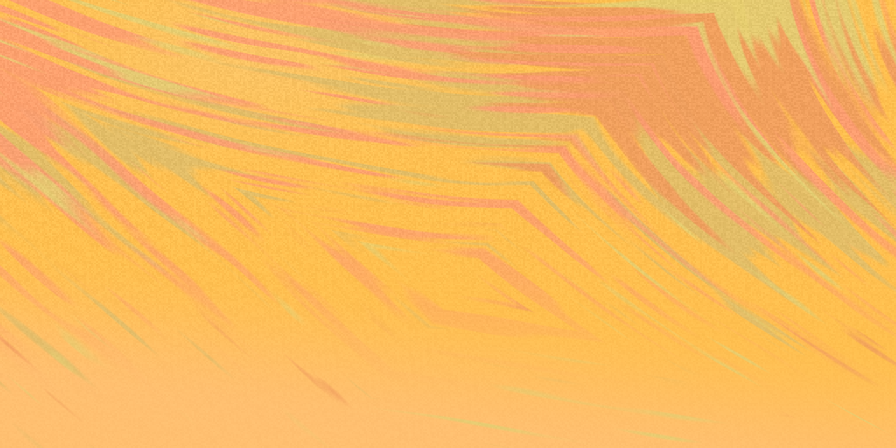
A Shadertoy shader for this background:

```glsl
#define CENTER vec2(1.04, 0.37)
#define STROKE_DENSITY 58.0
#define STROKE_STRETCH 2.6
#define EDGE_SOFTNESS 0.09
#define GRAIN_CELLS 256.0
#define GRAIN_AMOUNT 0.055
#define YELLOW vec3(1.00, 0.75, 0.31)
#define PEACH vec3(1.00, 0.75, 0.44)
#define KHAKI vec3(0.87, 0.74, 0.42)
#define ORANGE vec3(0.94, 0.62, 0.37)
#define PINK vec3(0.99, 0.61, 0.45)
#define LIME vec3(0.89, 0.81, 0.45)

float hash(vec2 p) {
    return fract(sin(dot(p, vec2(127.1, 311.7))) * 43758.5453);
}

float noise(vec2 p) {
    vec2 i = floor(p), f = fract(p);
    f = f * f * (3.0 - 2.0 * f);
    float low = mix(hash(i), hash(i + vec2(1, 0)), f.x);
    float high = mix(hash(i + vec2(0, 1)), hash(i + vec2(1, 1)), f.x);
    return mix(low, high, f.y);
}

float glow(vec2 p, vec2 center, vec2 radius) {
    vec2 q = (p - center) / radius;
    return exp(-dot(q, q));
}

// Curved side functions; their maximum forms nested, folded contours
vec4 sides(vec2 p) {
    float h = p.y - 0.5;
    return vec4(p.y + 0.4 * p.x - 0.15 * p.x * p.x,
                0.58 * (p.x + 1.1 * h - 0.85 * h * h),
                -0.46 * (p.x + 1.15 * p.y),
                -0.8 * (p.y + 0.16 * p.x));
}

float contour(vec2 p) {
    vec4 s = sides(p) - sides(CENTER);
    return max(max(s.x, s.y), max(s.z, s.w));
}

// Long tapered noise: x runs along the contours, y across them
float streak(vec2 flow, float seed) {
    vec2 q = flow * vec2(STROKE_STRETCH, STROKE_DENSITY) + seed * 17.3;
    return 0.68 * noise(q) + 0.32 * noise(q * vec2(1.8, 2.1) + 9.7);
}

float strokes(vec2 flow, float seed, float coverage) {
    return smoothstep(-EDGE_SOFTNESS, EDGE_SOFTNESS,
                      streak(flow, seed) + coverage - 1.0);
}

void mainImage(out vec4 fragColor, in vec2 fragCoord) {
    vec2 p = fragCoord / iResolution.y;
    p.x += 1.0 - 0.5 * iResolution.x / iResolution.y;
    vec2 flow = vec2(p.x - p.y, contour(p) + 0.012 * noise(p * 4.0));
    float height = smoothstep(0.08, 0.62, p.y);

    // Soft ground, paler at the bottom and left
    float pale = 1.0 - smoothstep(0.02, 0.35, p.y - 0.12 * (1.0 - p.x));
    vec3 color = mix(YELLOW, PEACH, pale);
    color = mix(color, vec3(0.98, 0.77, 0.41),
                0.8 * glow(p, vec2(0.57, 0.88), vec2(0.45, 0.2)));

    // Khaki patches
    float khaki = glow(p, vec2(1.1, 0.77), vec2(0.33, 0.16))
                + glow(p, vec2(0.86, 0.98), vec2(0.2, 0.1))
                + glow(p, vec2(0.2, 0.67), vec2(0.38, 0.12))
                + glow(p, vec2(1.72, 0.55), vec2(0.38, 0.13));
    color = mix(color, KHAKI, 0.85 * strokes(flow, 1.0, 0.2 + 0.55 * khaki));

    // Orange mass in the upper right
    float orange = glow(p, vec2(1.72, 0.85), vec2(0.42, 0.26))
                 + 0.6 * glow(p, vec2(1.3, 0.86), vec2(0.25, 0.12));
    color = mix(color, ORANGE, 0.95 * strokes(flow, 2.0, 0.12 + 0.75 * orange));

    // Pink strokes, dense at the left edge and faint near the bottom
    float pink = glow(p, vec2(0.0, 0.83), vec2(0.2, 0.16))
               + 0.35 * glow(p, vec2(0.35, 1.0), vec2(0.4, 0.12))
               + 0.3 * glow(p, vec2(1.1, 0.96), vec2(0.4, 0.1))
               + 0.25 * glow(p, vec2(1.75, 0.85), vec2(0.3, 0.2));
    color = mix(color, PINK, 0.85 * height * strokes(flow, 3.0, 0.33 + 0.38 * pink));

    // Lime strokes along the top
    float lime = glow(p, vec2(1.75, 1.02), vec2(0.28, 0.15))
               + 0.6 * glow(p, vec2(1.4, 0.98), vec2(0.25, 0.07))
               + 0.4 * glow(p, vec2(0.25, 0.92), vec2(0.35, 0.1));
    color = mix(color, LIME, 0.9 * strokes(flow, 4.0, 0.15 + 0.33 * lime));

    // Paper grain
    float grain = hash(floor(p * GRAIN_CELLS)) - 0.5;
    color += grain * GRAIN_AMOUNT * mix(0.35, 1.0, height);
    fragColor = vec4(clamp(color, 0.0, 1.0), 1.0);
}
```
